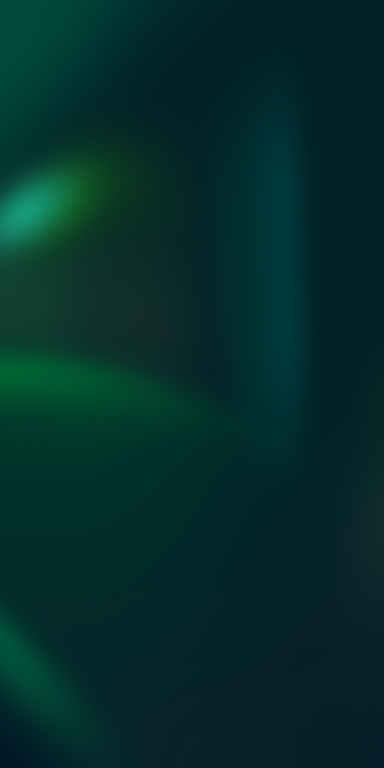
Reproduce this background procedurally as a WebGL 2 fragment shader.

```glsl
#version 300 es
precision highp float;

uniform vec2 u_resolution;
out vec4 fragColor;

// Soft elliptical light, turned by an angle
float glow(vec2 p, vec2 centre, vec2 radius, float angle) {
    float c = cos(angle), s = sin(angle);
    vec2 q = mat2(c, -s, s, c) * (p - centre) / radius;
    return exp(-dot(q, q));
}

// Ridge with a different falloff on each side of zero
float ridge(float d, float below, float above) {
    float q = d / (d < 0.0 ? below : above);
    return exp(-q * q);
}

float hash(vec2 p) {
    return fract(sin(dot(p, vec2(127.1, 311.7))) * 43758.5);
}

void main() {
    // Canvas spans 1 by 2 units
    vec2 p = gl_FragCoord.xy / u_resolution * vec2(1.0, 2.0);

    // Deep teal ground, bluer toward the base
    vec3 color = mix(vec3(0.025, 0.12, 0.16), vec3(0.005, 0.125, 0.155), smoothstep(0.0, 0.9, p.y));
    color = mix(color, vec3(0.05, 0.115, 0.16), 0.7 * glow(p, vec2(0.53, 0.03), vec2(0.25, 0.2), 0.0));

    // Upper left veil with a diagonal edge
    float veil = 1.0 - smoothstep(-0.2, 0.2, (2.0 - p.y) * 0.72 + p.x * 0.7 - 0.3);
    color = mix(color, vec3(0.0, 0.285, 0.23), veil * (1.0 - 0.45 * smoothstep(0.05, 0.5, p.x)));

    // Vertical curtain: slow left side, crisp right side
    float curtain = ridge(p.x - 0.735 - 0.02 * (1.4 - p.y), 0.1, 0.06);
    curtain *= smoothstep(0.65, 1.15, p.y) * (1.0 - smoothstep(1.45, 1.95, p.y));
    color = mix(color, vec3(0.0, 0.245, 0.24), 0.9 * curtain);
    float foldEdge = 0.54 + 0.22 * pow(max(1.5 - p.y, 0.0), 2.0);
    float fold = smoothstep(foldEdge - 0.03, foldEdge + 0.05, p.x) * (1.0 - smoothstep(0.68, 0.8, p.x));
    fold *= smoothstep(0.65, 1.1, p.y) * (1.0 - smoothstep(1.4, 1.85, p.y));
    color = mix(color, vec3(0.0, 0.205, 0.21), 0.5 * fold);

    // Muted olive haze around the bright spot
    color = mix(color, vec3(0.075, 0.26, 0.19), 0.95 * glow(p, vec2(0.04, 1.22), vec2(0.3, 0.22), 0.0));
    color = mix(color, vec3(0.08, 0.185, 0.165), 0.75 * glow(p, vec2(0.36, 1.17), vec2(0.17, 0.22), 0.3));
    color = mix(color, vec3(0.045, 0.21, 0.13), 0.75 * glow(p, vec2(0.32, 1.51), vec2(0.17, 0.16), 0.0));

    // Green hill: bright crest above a long fading slope
    float hill = p.y - 1.035 + 0.32 * p.x * p.x;
    float slope = (1.0 - smoothstep(-0.04, 0.06, hill)) * exp(min(hill, 0.0) * 1.8);
    color = mix(color, vec3(0.0, 0.245, 0.17), slope * (1.0 - smoothstep(0.15, 0.9, p.x)));
    float crest = ridge(hill, 0.085, 0.055) * exp(-pow(p.x / 0.37, 2.0));
    color = mix(color, vec3(0.0, 0.4, 0.2), 0.92 * crest);

    // Slanted beam at the lower left, dark beneath
    float beam = (p.y - 0.335 + 0.95 * p.x) * 0.73;
    float shade = (1.0 - smoothstep(-0.2, -0.03, beam)) * (1.0 - smoothstep(0.1, 0.5, p.x));
    color = mix(color, vec3(0.0, 0.105, 0.15), shade);
    color = mix(color, vec3(0.0, 0.33, 0.23), ridge(beam, 0.085, 0.06) * exp(-pow(p.x / 0.2, 2.0)));

    // Grey light at the right edge
    color = mix(color, vec3(0.075, 0.18, 0.18), 0.85 * glow(p, vec2(1.02, 0.65), vec2(0.13, 0.25), -0.2));
    color = mix(color, vec3(0.03, 0.165, 0.14), 0.6 * glow(p, vec2(1.02, 0.93), vec2(0.08, 0.16), 0.0));

    // Bright spot: green fringe and cyan core
    color = mix(color, vec3(0.07, 0.37, 0.09), 0.9 * glow(p, vec2(0.16, 1.47), vec2(0.14, 0.085), 0.75));
    color = mix(color, vec3(0.09, 0.61, 0.49), 0.97 * glow(p, vec2(0.065, 1.445), vec2(0.13, 0.07), 0.65));

    // Faint dither against banding
    color += (hash(floor(gl_FragCoord.xy)) - 0.5) / 255.0;
    fragColor = vec4(color, 1.0);
}
```
